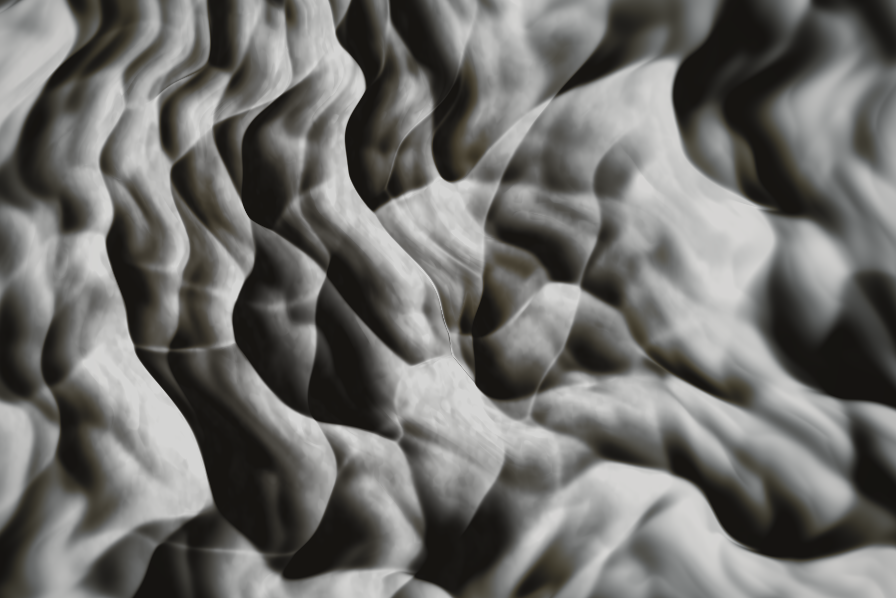
A Shadertoy shader for this texture:

```glsl
// Crumpled pale linen in raking light from the lower left, sharp left of centre.
// Each fold is a bowl of a soft cellular noise: its slope gives the light,
// and the softness of the cell borders gives the depth of field.

vec3 hash3(vec2 cell) {
    vec3 h = vec3(dot(cell, vec2(127.1, 311.7)),
                  dot(cell, vec2(269.5, 183.3)),
                  dot(cell, vec2(419.2, 371.9)));
    return fract(sin(h) * 43758.5453);
}

// Returns slope (xy), crest between bowls (z) and a random shade per bowl (w).
vec4 folds(vec2 p, float sharpness) {
    vec2 base = floor(p);
    vec3 sum = vec3(0.0);
    float total = 0.0, squares = 0.0;
    for (int j = -2; j <= 2; j++) {
        for (int i = -2; i <= 2; i++) {
            vec2 cell = base + vec2(i, j);
            vec3 h = hash3(cell);
            vec2 offset = p - cell - h.xy;
            float d = dot(offset, offset) - 0.2 * h.z;
            float w = exp(-sharpness * (d - 0.25));
            sum += w * vec3(offset, fract(h.z * 7.3));
            total += w;
            squares += w * w;
        }
    }
    sum /= total;
    return vec4(sum.xy, 1.0 - squares / (total * total), sum.z);
}

// Layered sines that make the folds wander.
vec2 wander(vec2 p) {
    p += 0.045 * sin(p.yx * vec2(7.0, 6.0) + vec2(0.6, 2.1));
    p += 0.024 * sin(p.yx * vec2(17.0, 15.0) + vec2(3.7, 0.4));
    p += 0.007 * sin(p.yx * vec2(41.0, 35.0) + vec2(1.3, 5.0));
    return p;
}

// Fold axes: leaning right on the left, falling diagonals in the middle,
// flatter in the lower right corner and steep again above it.
vec2 drape(vec2 p) {
    float turn = smoothstep(-0.75, 0.15, p.x);
    float across = 0.85 * p.x + (p.y + 0.2) * (turn - 0.25)
                 - 0.6 * p.y * p.y * smoothstep(0.0, 0.5, p.x);
    return vec2(across, 0.9 * p.y - 0.5 * p.x * turn);
}

void mainImage(out vec4 fragColor, in vec2 fragCoord) {
    vec2 p = (fragCoord - 0.5 * iResolution.xy) / iResolution.y;
    float focus = 1.0 - smoothstep(0.2, 0.8, length(p - vec2(-0.2, 0.0)));
    vec2 w = wander(p);
    vec2 q = drape(w);
    vec2 counter = vec2(w.x - 0.3 * w.y, w.y + 0.3 * w.x);

    // Hollows, long thin ridges that cross them, and soft dents
    vec4 hollow = folds(q * vec2(5.6, 4.2) + vec2(13.3, 4.1), mix(11.0, 38.0, focus));
    vec4 ridge = folds(counter * vec2(5.2, 2.4) + vec2(31.0, 17.4), mix(12.0, 55.0, focus));
    vec4 dent = folds(w * vec2(11.0, 8.0) + 0.6 * hollow.xy + 20.0, mix(5.0, 8.0, focus));

    // Light on the slopes, with pale rims along the crests
    float tone = 0.44 + dot(hollow.xy, vec2(0.80, 0.45)) + 0.46 * (hollow.w - 0.5);
    tone += dot(ridge.xy, vec2(0.48, 0.15)) + 0.24 * (ridge.w - 0.5);
    tone += dot(dent.xy, vec2(0.38, 0.25)) + 0.32 * (dent.w - 0.5);
    tone += mix(0.20, 0.42, focus) * hollow.z;
    tone += mix(0.15, 0.45, focus) * ridge.z * smoothstep(0.2, 0.6, ridge.w);
    tone = smoothstep(-0.08, 1.02, tone);

    // Brushed, cloudy surface of the lit cloth
    vec4 cloud = folds(q * vec2(26.0, 14.0) + dent.xy + 51.0, 5.0);
    vec4 brush = folds(q * vec2(62.0, 24.0) + 2.0 * cloud.xy + 77.0, 5.0);
    vec4 fibre = folds(p * vec2(120.0, 80.0) + 4.0 * w.yx, 5.0);
    float lit = 0.2 + 0.8 * smoothstep(0.15, 0.6, tone);
    float surface = mix(0.14, 0.20, focus) * (cloud.w - 0.5 + 0.5 * cloud.x);
    surface += focus * (0.14 * (brush.w - 0.5) + 0.10 * (fibre.w - 0.5));
    tone = clamp(tone + lit * surface, 0.0, 1.06);

    // Warm shadows, neutral lights, cooler towards the blurred rim
    vec3 color = mix(vec3(0.085, 0.078, 0.068), vec3(0.79, 0.79, 0.785), tone);
    float warm = smoothstep(0.02, 0.2, tone) * (1.0 - smoothstep(0.25, 0.5, tone));
    color += warm * hollow.w * vec3(0.035, 0.015, -0.035);
    color += (1.0 - focus) * tone * (1.0 - tone) * vec3(-0.05, 0.0, 0.03);
    color *= 1.0 - 0.10 * smoothstep(0.55, 0.95, length(p));
    fragColor = vec4(color, 1.0);
}
```
